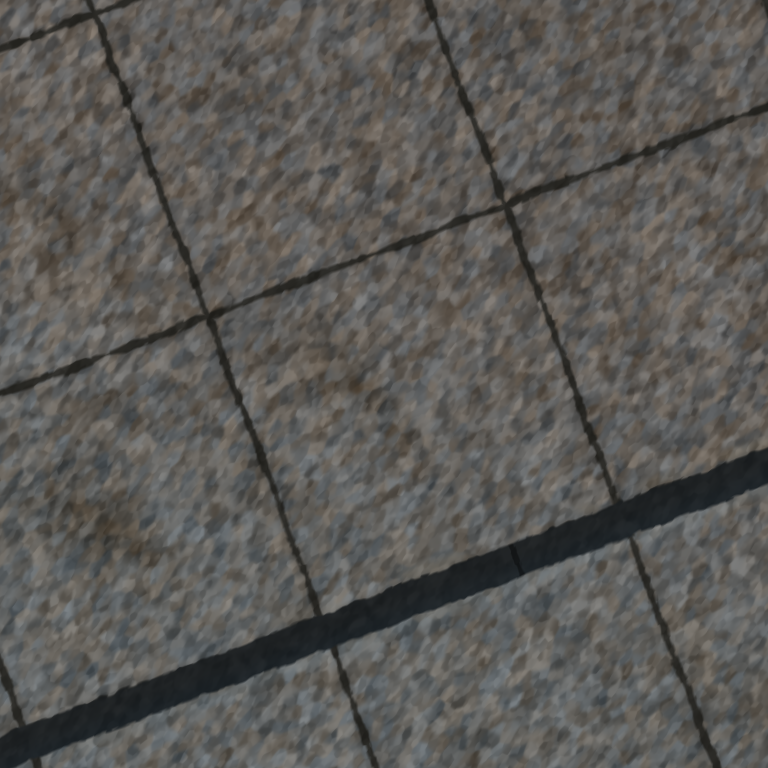
Give the GLSL for this texture, as a WebGL 2 fragment shader.

```glsl
#version 300 es
precision highp float;
// Tilted granite paving: a square grid of slabs with thin ragged joints, cut by
// one wide dark step. Speckle is blended cellular noise stretched along a slant;
// every slab gets its own tone and a soft brown stain.

#define TILT 0.359             // grid rotation, radians
#define CORNER vec2(0.271, 0.588)  // one joint crossing on the canvas
#define SLAB vec2(0.413, 0.421)    // slab pitch along and across the rows
#define JOINT 0.0046           // half width of a joint
#define STEP_AT -0.438         // centre of the step, across the rows
#define STEP_HALF 0.0225       // half width of the step
#define GRAIN 92.0             // grains per canvas, across their long axis
#define GRAIN_SLANT 0.95       // direction of the grains, radians
#define CONTRAST 0.24          // strength of the speckle
#define STAIN 0.21             // strength of the stains

uniform vec2 u_resolution;
out vec4 fragColor;

const vec3 WARM_STONE = vec3(0.376, 0.361, 0.345);
const vec3 COOL_STONE = vec3(0.386, 0.390, 0.384);
const vec3 JOINT_DARK = vec3(0.150, 0.147, 0.132);
const vec3 STEP_DARK = vec3(0.118, 0.130, 0.136);
const vec3 LIP_TAN = vec3(0.47, 0.43, 0.37);
const vec3 RIM_BLUE = vec3(0.42, 0.45, 0.46);

vec2 hash2(vec2 p) {
    vec3 q = fract(p.xyx * vec3(0.1031, 0.1030, 0.0973));
    q += dot(q, q.yzx + 33.33);
    return fract((q.xx + q.yz) * q.zy);
}

mat2 rotation(float a) {
    return mat2(cos(a), -sin(a), sin(a), cos(a));
}

// Two random fields, blended smoothly between jittered cell points.
vec2 cellBlend(vec2 p) {
    vec2 cell = floor(p), total = vec2(0.0);
    float weights = 0.0;
    for (int j = -1; j <= 1; j++)
    for (int i = -1; i <= 1; i++) {
        vec2 id = cell + vec2(i, j);
        vec2 d = id + hash2(id) - p;
        float w = exp(-6.0 * dot(d, d));
        total += w * hash2(id + 71.7);
        weights += w;
    }
    return total / weights;
}

// Soft elongated blotch near the middle of each slab.
float slabStain(vec2 local, vec2 id, float patches) {
    vec2 rnd = hash2(id + 19.3);
    vec2 d = rotation(-0.95 + 0.6 * rnd.x) * (local - 0.5 - 0.28 * (rnd - 0.5));
    d /= vec2(0.26, 0.10);
    return exp(-dot(d, d)) * smoothstep(0.15, 0.7, patches);
}

void main() {
    vec2 p = gl_FragCoord.xy / u_resolution.y;
    float soft = max(0.0025, 1.0 / u_resolution.y);
    vec2 g = rotation(TILT) * (p - CORNER);
    vec2 id = floor(g / SLAB);
    vec2 local = fract(g / SLAB);

    // Speckle at two scales, and broad mottling
    vec2 grainPos = rotation(GRAIN_SLANT) * p * GRAIN * vec2(0.56, 1.0);
    vec2 coarse = cellBlend(grainPos) - 0.5;
    vec2 fine = cellBlend(grainPos * 1.9 + 40.0) - 0.5;
    vec2 patches = cellBlend(rotation(-0.5) * p * vec2(7.0, 15.0) + 9.0);
    float speckle = 0.68 * coarse.x + 0.45 * fine.x;

    // Stone: cooler towards the bottom left, with its own tone per slab
    float cool = smoothstep(0.75, 0.1, p.y + 0.25 * (p.x - 0.5));
    vec3 color = mix(WARM_STONE, COOL_STONE, cool);
    color *= 0.98 + 0.05 * hash2(id + 5.0).x + 0.09 * (patches.y - 0.5);
    float stain = slabStain(local, id, patches.x)
                + 0.25 * smoothstep(0.55, 0.85, patches.x);
    color *= 1.0 - STAIN * stain * vec3(0.85, 1.0, 1.2);
    color += CONTRAST * speckle;
    color += 0.05 * coarse.y * vec3(1.0, 0.0, -1.0);

    // Worn edges of the step: tan chips above, a pale bluish rim below
    float ragged = 0.0035 * coarse.x + 0.003 * fine.y
                 + 0.0008 * sin(g.x * 37.0) + 0.0006 * sin(g.x * 83.0 + 1.0);
    float across = g.y - STEP_AT + ragged;
    float lip = smoothstep(0.016, 0.0, abs(across - STEP_HALF - 0.006));
    float rim = smoothstep(0.018, 0.0, abs(across + STEP_HALF + 0.006));
    color = mix(color, LIP_TAN + 0.15 * speckle, 0.5 * lip * smoothstep(0.4, 0.75, patches.y));
    color = mix(color, RIM_BLUE + 0.2 * speckle, 0.4 * rim);

    // Thin joints, with a faint shade along their sides
    vec2 wobble = 0.0012 * sin(g.yx * vec2(41.0, 33.0) + 2.0 * sin(g.yx * 17.0));
    vec2 jointDist = abs(g + wobble - SLAB * round(g / SLAB));
    float joint = min(jointDist.x, jointDist.y) + ragged;
    color *= 1.0 - 0.10 * smoothstep(0.016, 0.004, joint);
    float gap = smoothstep(JOINT + soft, JOINT - soft, joint);
    color = mix(color, JOINT_DARK + 0.08 * speckle, 0.94 * gap);

    // The step, a little bluer at its foot, split by a seam every second slab
    vec3 face = STEP_DARK + 0.05 * speckle;
    face += vec3(0.0, 0.012, 0.022) * smoothstep(0.5, -1.0, across / STEP_HALF);
    float seam = abs(fract(g.x / (2.0 * SLAB.x) - 0.32 + 0.5) - 0.5) * 2.0 * SLAB.x;
    face *= 1.0 - 0.4 * smoothstep(0.005, 0.002, seam + ragged);
    float inStep = smoothstep(STEP_HALF + soft, STEP_HALF - soft, abs(across));
    color = mix(color, face, inStep);

    fragColor = vec4(clamp(color, 0.0, 1.0), 1.0);
}
```
